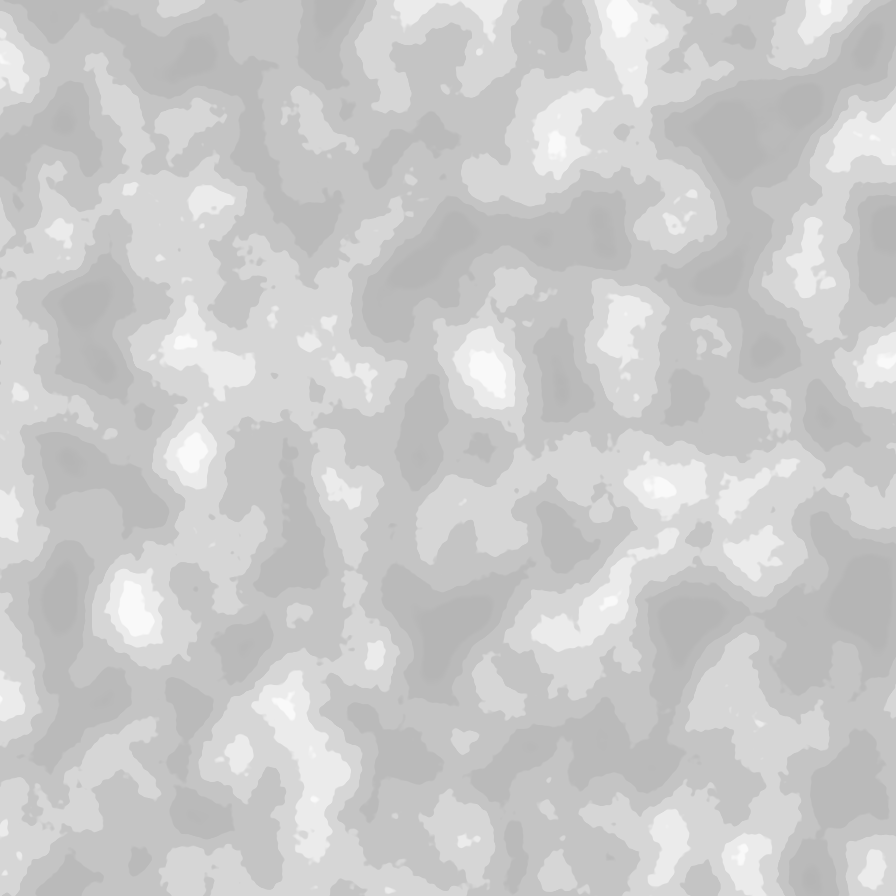
A three.js fragment shader for this texture:

```glsl
// Mottled grey clouds: layered gradient noise cut into flat tonal bands.
varying vec2 vUv;

// Grey levels from the deepest hollows to the brightest peaks
const float DEEP  = 0.710;
const float DARK  = 0.730;
const float MID   = 0.770;
const float LIGHT = 0.840;
const float PALE  = 0.922;
const float PEAK  = 0.975;

// Heights at which one band gives way to the next
const float DEEP_AT  = -0.43;
const float DARK_AT  = -0.20;
const float LIGHT_AT = 0.06;
const float PALE_AT  = 0.375;
const float PEAK_AT  = 0.66;
const float EDGE_SOFTNESS = 0.014;

// Noise cells across and up the canvas, and strength of each layer
const vec2  BLOB_CELLS   = vec2(8.2, 7.3);
const vec2  LOBE_CELLS   = vec2(14.6, 13.0);
const float FRAY_CELLS   = 30.0;
const float LOBE_AMOUNT  = 0.72;
const float FRAY_AMOUNT  = 0.27;
const float FRAY_FALLOFF = 0.52;
const float HOLLOW_FRAY  = 0.25;  // share of fraying left in dark hollows
const int   FRAY_OCTAVES = 3;

const float TAU = 6.2831853;

float hash(vec2 cell) {
  vec3 p = fract(cell.xyx * vec3(0.1031, 0.1030, 0.0973));
  p += dot(p, p.yzx + 33.33);
  return fract((p.x + p.y) * p.z);
}

// Dot product of a corner's random unit gradient with the offset to it
float cornerSlope(vec2 cell, vec2 offset) {
  float angle = TAU * hash(cell);
  return dot(vec2(cos(angle), sin(angle)), offset);
}

float gradientNoise(vec2 p) {
  vec2 cell = floor(p);
  vec2 f = fract(p);
  vec2 fade = f * f * f * (f * (f * 6.0 - 15.0) + 10.0);
  vec2 right = vec2(1.0, 0.0);
  vec2 up = vec2(0.0, 1.0);
  float bottom = mix(cornerSlope(cell, f),
                     cornerSlope(cell + right, f - right), fade.x);
  float top = mix(cornerSlope(cell + up, f - up),
                  cornerSlope(cell + 1.0, f - 1.0), fade.x);
  return mix(bottom, top, fade.y);
}

// Fine layers that roughen the outlines
float fray(vec2 uv) {
  float sum = 0.0;
  float amount = FRAY_AMOUNT;
  float cells = FRAY_CELLS;
  for (int i = 0; i < FRAY_OCTAVES; i++) {
    sum += amount * gradientNoise(uv * cells + 17.3 * float(i + 3));
    amount *= FRAY_FALLOFF;
    cells *= 2.03;
  }
  return sum;
}

// Broad blobs with lobes; hollows stay round while crests fray
float cloudHeight(vec2 uv) {
  float base = gradientNoise(uv * BLOB_CELLS + vec2(63.7, 28.2))
             + LOBE_AMOUNT * gradientNoise(uv * LOBE_CELLS + vec2(41.4, 92.6));
  float roughness = mix(HOLLOW_FRAY, 1.0, smoothstep(-0.4, 0.2, base));
  return base + roughness * fray(uv);
}

float band(float height, float threshold, float softness) {
  return smoothstep(threshold - softness, threshold + softness, height);
}

void main() {
  float height = cloudHeight(vUv);

  // Stack the bands from dark to bright
  float grey = mix(DEEP, DARK, band(height, DEEP_AT, EDGE_SOFTNESS * 4.0));
  grey = mix(grey, MID, band(height, DARK_AT, EDGE_SOFTNESS));
  grey = mix(grey, LIGHT, band(height, LIGHT_AT, EDGE_SOFTNESS));
  grey = mix(grey, PALE, band(height, PALE_AT, EDGE_SOFTNESS * 1.5));
  grey = mix(grey, PEAK, band(height, PEAK_AT, EDGE_SOFTNESS * 2.0));

  gl_FragColor = vec4(vec3(grey), 1.0);
}
```
